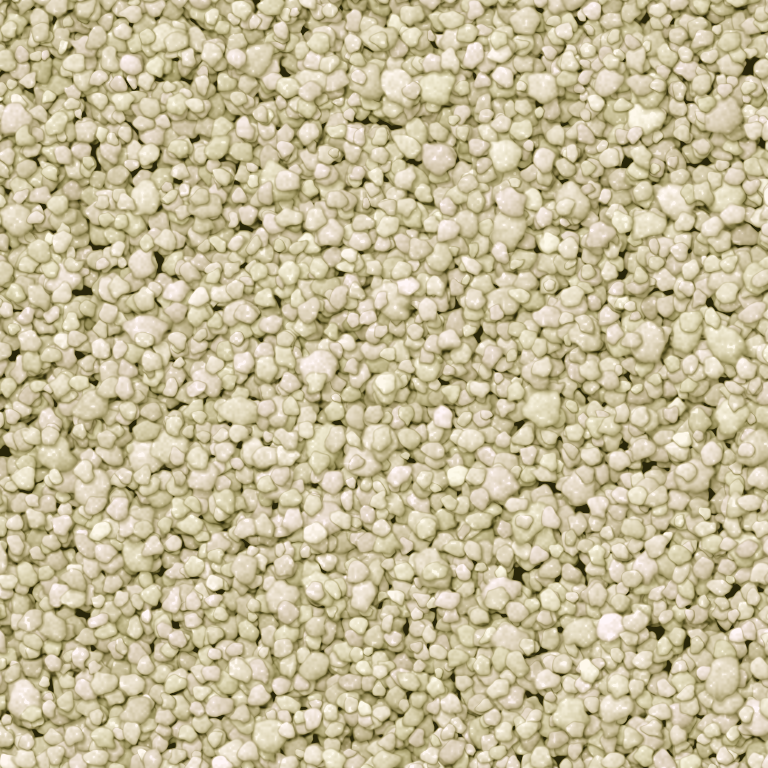
Give the GLSL for this texture, as a Shadertoy shader.

```glsl
// Densely piled pale couscous grains, lit from the upper left, with small dark gaps between them.

float hash(vec2 p) {
    return fract(sin(dot(p, vec2(127.1, 311.7))) * 43758.5453);
}

float noise(vec2 p) {
    vec2 cell = floor(p), f = fract(p);
    f = f * f * (3.0 - 2.0 * f);
    return mix(mix(hash(cell), hash(cell + vec2(1, 0)), f.x),
               mix(hash(cell + vec2(0, 1)), hash(cell + vec2(1, 1)), f.x), f.y);
}

// Distance from a lumpy, stretched grain centre; 1 is the outline
float grainDistance(vec2 q, float radius, float seed) {
    float turn = seed * 6.2832;
    q = mat2(cos(turn), sin(turn), -sin(turn), cos(turn)) * q;
    float stretch = 1.0 + 0.28 * fract(seed * 17.3);
    q *= vec2(1.0 / stretch, sqrt(stretch));
    float angle = atan(q.y, q.x);
    float lumps = 1.0 + 0.06 * sin(3.0 * angle + seed * 40.0)
                      + 0.04 * sin(5.0 * angle + seed * 90.0);
    return length(q) / (radius * lumps);
}

// Paints one layer over the pile; x is brightness, y is a warm or cool tint
vec2 paintLayer(vec2 pile, vec2 uv, float cells, float density,
                vec2 radii, float depth, float layer) {
    // Bend the outlines a little
    vec2 bend = vec2(noise(uv * 80.0 + layer * 9.0), noise(uv * 80.0 + layer * 9.0 + 40.0));
    vec2 p = (uv + 0.006 * (bend - 0.5)) * cells + layer * 13.7;
    float surface = noise(uv * 140.0 + layer * 5.0) * 0.5 + noise(uv * 270.0) * 0.5 - 0.5;

    for (int j = -1; j <= 1; j++)
    for (int i = -1; i <= 1; i++) {
        vec2 id = floor(p) + vec2(i, j);
        vec2 key = id + layer * 71.0;
        if (hash(key + 3.3) > density) continue;

        vec2 jitter = vec2(hash(key + 11.1), hash(key + 23.7));
        vec2 q = p - id - 0.15 - 0.7 * jitter;
        float seed = hash(key + 37.9);
        float radius = mix(radii.x, radii.y, hash(key + 51.3));
        float d = grainDistance(q, radius, seed);

        // Soft shadow falling to the lower right
        float shadow = grainDistance(q - radius * vec2(0.10, -0.14), radius, seed);
        pile.x *= 1.0 - 0.27 * (1.0 - smoothstep(0.85, 1.3, shadow));

        // Flattened dome with a rough, slightly glinting surface
        float e = min(d, 1.0);
        vec2 slope = 0.92 * e * e * q / max(length(q), 0.0001);
        vec3 normal = vec3(slope, sqrt(1.0 - dot(slope, slope)));
        float lit = dot(normal, vec3(-0.28, 0.44, 0.85));
        float pale = hash(key + 67.1);
        float base = 0.83 + 0.10 * pale + 0.07 * step(0.96, pale);
        float tone = base * depth * (0.61 + 0.42 * lit);
        tone *= 1.0 - 0.08 * smoothstep(0.8, 1.0, d);
        tone += 0.17 * surface + 0.14 * smoothstep(0.18, 0.4, surface) * lit;

        float edge = 0.0027 * cells / radius * 0.5 + 0.05;
        float cover = 1.0 - smoothstep(1.0 - edge, 1.0 + edge, d);
        pile = mix(pile, vec2(tone, hash(key + 83.9) - 0.5), cover);
    }
    return pile;
}

void mainImage(out vec4 fragColor, in vec2 fragCoord) {
    vec2 uv = fragCoord / iResolution.y;

    // Pile up from the buried grains to the loose ones on top
    vec2 pile = vec2(0.2, 0.0);
    pile = paintLayer(pile, uv, 38.0, 1.00, vec2(0.45, 0.62), 0.74, 6.0);
    pile = paintLayer(pile, uv, 36.0, 1.00, vec2(0.45, 0.62), 0.88, 1.0);
    pile = paintLayer(pile, uv, 35.0, 0.80, vec2(0.37, 0.54), 0.96, 2.0);
    pile = paintLayer(pile, uv, 46.0, 0.35, vec2(0.30, 0.50), 0.99, 5.0);
    pile = paintLayer(pile, uv, 21.0, 0.25, vec2(0.36, 0.52), 1.01, 4.0);
    pile = paintLayer(pile, uv, 33.0, 0.48, vec2(0.32, 0.50), 1.01, 3.0);

    // Deepen the gaps, lift the middle, then turn brightness into olive, straw and cream
    float v = clamp(pile.x, 0.0, 1.0);
    v = max(v * smoothstep(0.02, 0.52, v), 0.12);
    v += 0.38 * v * (1.0 - v);
    vec3 color = v * vec3(1.0, 0.92 + 0.05 * v * v * v, 0.12 + 0.82 * v);
    color *= 1.0 + pile.y * vec3(0.015, -0.012, 0.07);
    fragColor = vec4(clamp(color, 0.0, 1.0), 1.0);
}
```
